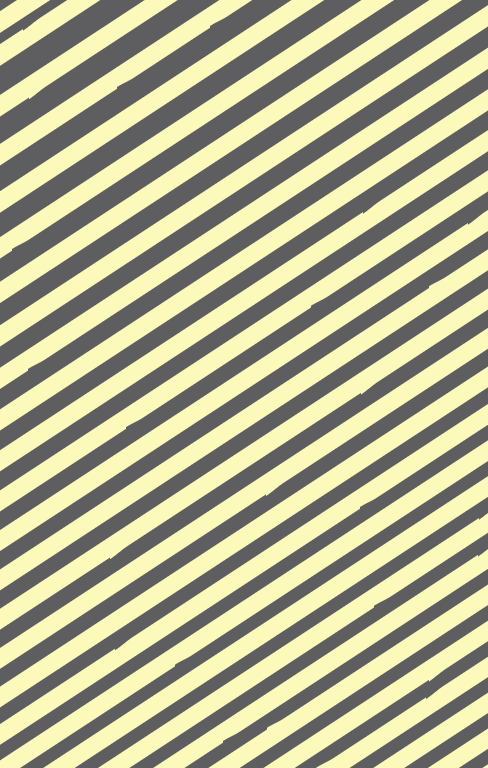
This pattern is drawn by a Shadertoy shader. Its source:

```glsl
// Diagonal cream stripes on dark grey, spaced tighter toward the lower right, with small edge nicks
#define CREAM vec3(0.99, 0.98, 0.73)
#define GREY vec3(0.37, 0.37, 0.38)
#define STRIPES 28
#define SLOPE 0.656          // rise of each stripe per unit across
#define START 0.0716         // offset of the first regular stripe
#define PITCH 0.0456         // spacing the stripes settle to
#define SPREAD 0.1747        // extra spacing, used up toward the upper left
#define SETTLE 8.0           // stripes over which the extra spacing fades
#define CORNER_SHIFT 0.026   // pulls the corner stripe close to its neighbour
#define NICK_CHANCE 0.06
#define NICK_DEPTH 0.0022
#define NICK_CELL 0.065

float hash(vec2 p) {
    return fract(sin(dot(p, vec2(127.1, 311.7))) * 43758.5453);
}

// Centre of stripe n, measured down the left edge
float stripeCentre(float n) {
    float bulge = (n - 15.5) / 2.5;
    float centre = START + PITCH * n + SPREAD * (1.0 - exp(-n / SETTLE));
    centre += 0.0043 * exp(-bulge * bulge);
    return centre + (n < 0.0 ? CORNER_SHIFT : 0.0);
}

// Small one-sided step on an edge that tapers off along the stripe
float nick(float x, float edge) {
    float cell = floor(x / NICK_CELL);
    float along = fract(x / NICK_CELL);
    vec2 id = vec2(cell, edge);
    float present = step(hash(id), NICK_CHANCE);
    float from = 0.2 + 0.4 * hash(id + 17.3);
    float taper = 1.0 - smoothstep(from, from + 0.35, along);
    float side = hash(id + 5.9) < 0.5 ? -1.0 : 1.0;
    return side * present * step(from, along) * taper * NICK_DEPTH;
}

void mainImage(out vec4 fragColor, in vec2 fragCoord) {
    vec2 p = fragCoord / iResolution.y;
    float u = 1.0 - p.y + SLOPE * p.x;
    float pixel = 1.0 / iResolution.y;
    float toNormal = inversesqrt(1.0 + SLOPE * SLOPE);
    float halfWidth = mix(0.0142, 0.0132, clamp(u / 1.42, 0.0, 1.0));

    // Signed distance to the nearest stripe
    float dist = 1.0;
    for (int i = 0; i < STRIPES; i++) {
        float n = float(i) - 1.0;
        float offset = u - stripeCentre(n);
        float edge = 2.0 * n + step(0.0, offset);
        float d = abs(offset) - halfWidth - nick(p.x, edge);
        dist = min(dist, d * toNormal);
    }

    float cover = clamp(0.5 - dist / pixel, 0.0, 1.0);
    fragColor = vec4(mix(GREY, CREAM, cover), 1.0);
}
```
